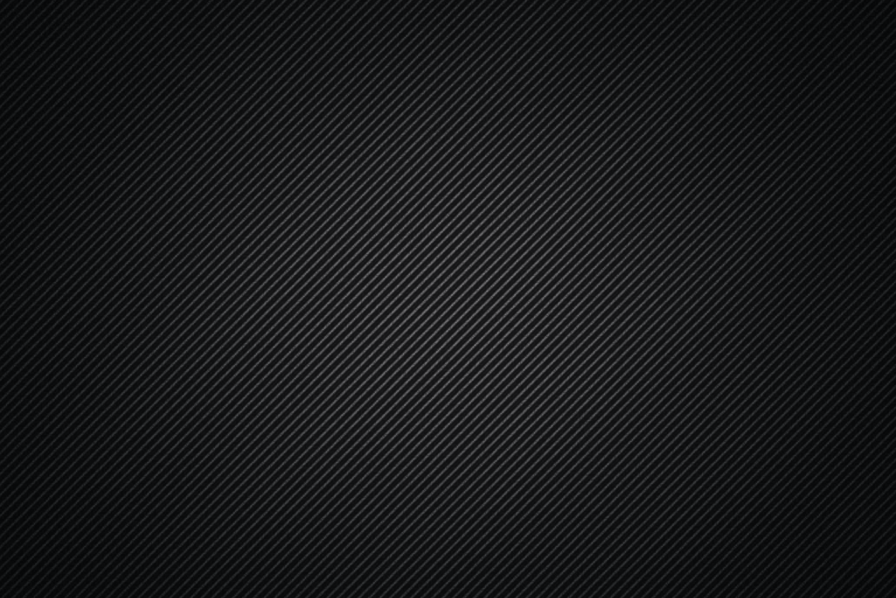
This background is drawn by a Shadertoy shader. Its source:

```glsl
// Dark metal sheet with fine diagonal pinstripes, lit by a soft central glow.

// Sine-free hash of a cell, in 0..1
float hash(vec2 cell) {
    vec3 q = fract(cell.xyx * 0.1031);
    q += dot(q, q.yzx + 33.33);
    return fract((q.x + q.y) * q.z);
}

void mainImage(out vec4 fragColor, in vec2 fragCoord) {
    // Centred coordinates, one unit per canvas height
    vec2 p = (fragCoord - 0.5 * iResolution.xy) / iResolution.y;

    // Wide elliptical glow
    float radius = length(p * vec2(0.85, 1.0));
    float glow = exp(-4.8 * radius * radius);

    // Narrow bright stripes rising to the right, with a dim one in each gap
    float wave = cos(6.28318 * (p.x - p.y) * 57.0);
    float stripe = pow(0.5 + 0.5 * wave, 2.7) + 0.12 * pow(0.5 - 0.5 * wave, 3.0);

    // Fade to the mean when the stripes are too fine to draw
    stripe = mix(stripe, 0.365, smoothstep(0.3, 0.6, 57.0 / iResolution.y));

    // Grain breaks up the polished lines
    float grain = hash(floor((p + 2.0) * 342.0)) - 0.5;
    float line = stripe * (0.054 + 0.265 * glow) * (1.0 + 0.28 * grain);

    // Cool shadows towards the rim, neutral grey in the light
    vec3 ground = mix(vec3(0.022, 0.026, 0.029), vec3(0.060, 0.060, 0.065), glow);
    vec3 lineColor = mix(vec3(0.97, 1.01, 1.03), vec3(1.0, 0.99, 1.0), glow);
    vec3 color = ground + line * lineColor + 0.014 * grain;

    fragColor = vec4(max(color, 0.0), 1.0);
}
```
